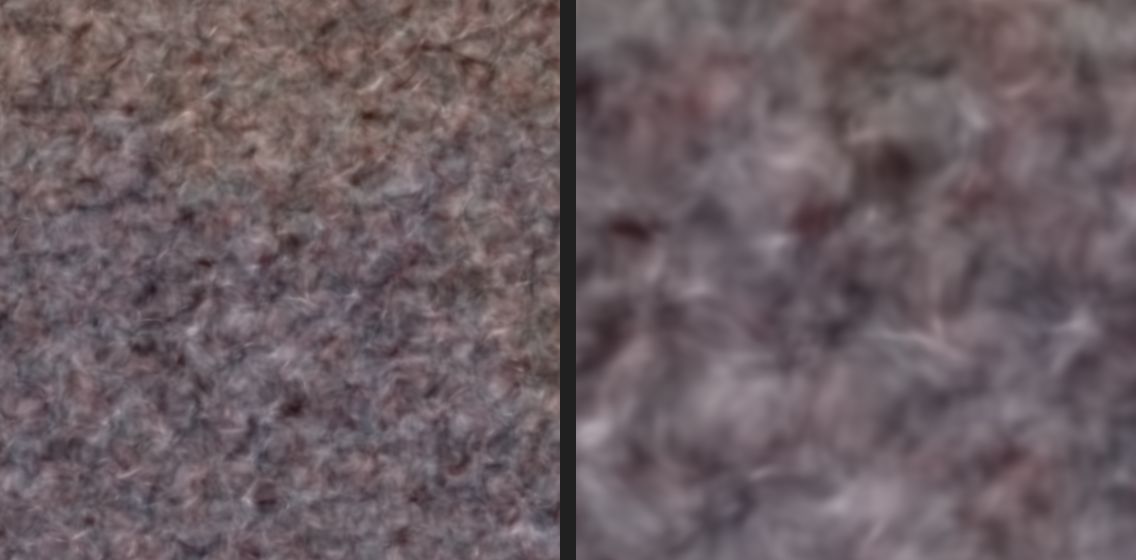
Left: the whole. Right: its middle third, enlarged.
Write a Shadertoy shader that draws this texture.

```glsl
// Weathered stone: soft mottled grains in mauve grey and brown, with slanted pale flecks and dark pits.

vec3 hash3(vec2 p) {
    vec3 q = fract(p.xyx * vec3(0.1031, 0.1030, 0.0973));
    q += dot(q, q.yxz + 33.33);
    return fract((q.xxy + q.yzz) * q.zyx);
}

mat2 turn(float a) {
    float c = cos(a), s = sin(a);
    return mat2(c, -s, s, c);
}

float slope(vec2 cell, vec2 offset) {
    return dot(hash3(cell).xy * 2.0 - 1.0, offset);
}

// Gradient noise, centred on zero
float noise(vec2 p) {
    vec2 i = floor(p), f = p - i;
    vec2 u = f * f * f * (f * (f * 6.0 - 15.0) + 10.0);
    vec2 e = vec2(1.0, 0.0);
    float low = mix(slope(i, f), slope(i + e, f - e), u.x);
    float high = mix(slope(i + e.yx, f - e.yx), slope(i + 1.0, f - 1.0), u.x);
    return mix(low, high, u.y);
}

// Scattered soft ellipses, one per cell, leaning around a common tilt
float flecks(vec2 p, vec2 size, float tilt, float spread, float density) {
    vec2 home = floor(p);
    float sum = 0.0;
    for (int y = -1; y <= 1; y++)
    for (int x = -1; x <= 1; x++) {
        vec2 cell = home + vec2(x, y);
        vec3 place = hash3(cell + 17.0);
        vec3 form = hash3(cell + 91.0);
        vec2 d = turn(tilt + spread * (form.x - 0.5)) * (p - cell - place.xy);
        d /= size * mix(0.6, 1.2, form.y);
        sum += step(place.z, density) * mix(0.4, 1.0, form.z) * exp(-dot(d, d));
    }
    return sum;
}

void mainImage(out vec4 fragColor, in vec2 fragCoord) {
    vec2 p = fragCoord / iResolution.y;
    vec2 warp = vec2(noise(p * 19.0 + 3.0), noise(p * 19.0 + 60.0));
    vec2 q = p + 0.014 * warp;
    vec2 grain = turn(0.55) * q * vec2(1.0);

    // Broad regions: warm along the top and right, cool in the middle and lower left
    float drift = noise(p * 3.0 + 8.0) + 0.6 * noise(p * 7.0 + 31.0);
    float top = smoothstep(0.5, 0.9, p.y + 0.25 * drift);
    float side = smoothstep(0.3, 0.05, length((p - vec2(1.0, 0.42)) * vec2(0.9, 1.2)) + 0.2 * drift);
    float warmth = max(top, 0.9 * side) * 1.5 - 0.55 + 0.7 * noise(p * 10.0 + 45.0);

    // Mottled grains from coarse to fine, slightly stretched along the slant
    float tone = 0.372 + 0.025 * max(top, side);
    tone += 0.08 * noise(p * 5.0 + 12.0);
    tone += 0.15 * noise(q * 13.0 + 5.0);
    tone += 0.20 * noise(grain * vec2(21.0, 31.0) + 70.0);
    tone += 0.17 * noise(q * 50.0 + 23.0);
    tone += 0.08 * noise(q * 95.0 + 140.0);

    // Pale slanted flecks and small bright chips
    float streaky = 0.7 + 0.8 * smoothstep(-0.2, 0.3, drift);
    tone += 0.10 * streaky * flecks(q * 17.0, vec2(0.40, 0.09), 0.6, 1.3, 0.38);
    tone += 0.10 * flecks(q * 34.0 + 7.0, vec2(0.35, 0.17), 0.7, 2.4, 0.28);

    // Dark blotches, thin cracks and a few deep pits
    float blotch = flecks(q * 19.0 + 40.0, vec2(0.36, 0.24), 0.5, 2.0, 0.32);
    float crack = flecks(q * 11.0 + 130.0, vec2(0.40, 0.07), 0.25, 1.4, 0.20);
    float pit = flecks(q * 13.0 + 210.0, vec2(0.18, 0.14), 0.5, 1.5, 0.10);
    tone -= 0.11 * blotch + 0.10 * crack + 0.17 * pit;
    tone = clamp(tone, 0.11, 0.68);

    // Mauve base, tinted brown or blue grey, with rusty patches
    vec3 color = vec3(tone) + vec3(0.050, -0.011, 0.001);
    color += warmth * vec3(0.018, 0.001, -0.030);
    float rust = noise(q * 16.0 + 88.0) + 0.5 * blotch - 0.08;
    color += rust * vec3(0.045, -0.020, -0.025);

    fragColor = vec4(clamp(color, 0.0, 1.0), 1.0);
}
```
